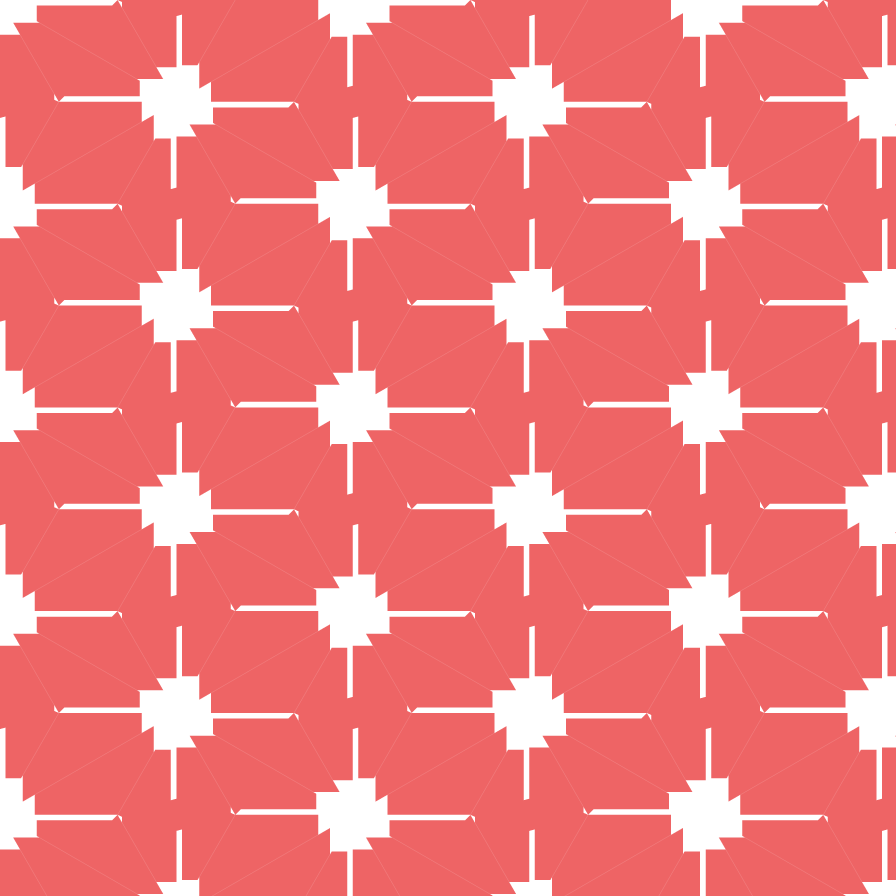
This pattern is drawn by a Shadertoy shader. Its source:

```glsl
// Hexagonal lattice of white pinwheel stars with thin spokes on coral red.
#define SPACING 0.22735        // vertical star distance, canvas units
#define STEP_SIZES vec3(0.180, 0.1117, 0.170) // reach of the three 30 degree sectors
#define SPOKE_WIDTH 0.0272     // lengths from here on are in star distances
#define SHORT_SPOKE 0.421
#define SPUR_WIDTH 0.022
#define SEAM_WIDTH 0.0032
#define SEAM_STRENGTH 0.15
#define CORAL vec3(0.933, 0.392, 0.396)
#define SAMPLES 4

const float SQRT3 = 1.7320508;

// Offset from the nearest star centre
vec2 nearestStar(vec2 p) {
    vec2 period = vec2(SQRT3, 1.0);
    vec2 a = mod(p + 0.5 * period, period) - 0.5 * period;
    vec2 b = mod(p, period) - 0.5 * period;
    return dot(a, a) < dot(b, b) ? a : b;
}

// Stepped star: each 30 degree sector is cut by its own straight edge
bool inStar(vec2 q) {
    if (q.y * SQRT3 < q.x) return q.x < STEP_SIZES.x;
    if (q.y < q.x * SQRT3) return q.y < STEP_SIZES.y;
    return q.y < STEP_SIZES.z;
}

// Spokes: long ones reach the hexagon corner, short ones end in a slant
bool inSpoke(vec2 q, bool isLong) {
    float reach = isLong ? 1.0 / SQRT3 - q.y : SHORT_SPOKE + 0.27 * q.y;
    return q.y < SPOKE_WIDTH && q.x < reach;
}

// Small white sliver beside a hexagon corner
bool inSpur(vec2 p) {
    vec2 d = vec2(0.5 / SQRT3, 0.5) - p;
    return d.x > 0.0 && d.x < SPUR_WIDTH && d.y > 0.45 * d.x && d.y < SQRT3 * d.x;
}

vec3 pattern(vec2 p) {
    p = nearestStar(p);

    // Fold by half and quarter turns into the first quadrant
    if (p.y < 0.0) p = -p;
    bool isLong = p.x > 0.0;
    vec2 q = isLong ? p : vec2(p.y, -p.x);

    if (inStar(q) || inSpoke(q, isLong) || (isLong && inSpur(p))) return vec3(1.0);

    // Faint seams along the sector borders
    float seam = 0.5 * min(abs(q.y * SQRT3 - q.x), abs(q.x * SQRT3 - q.y));
    return mix(CORAL, vec3(1.0), seam < 0.5 * SEAM_WIDTH ? SEAM_STRENGTH : 0.0);
}

void mainImage(out vec4 fragColor, in vec2 fragCoord) {
    // Average a grid of samples inside the pixel for smooth edges
    vec3 sum = vec3(0.0);
    for (int j = 0; j < SAMPLES; j++) {
        for (int i = 0; i < SAMPLES; i++) {
            vec2 jitter = (vec2(i, j) + 0.5) / float(SAMPLES) - 0.5;
            vec2 uv = (fragCoord + jitter) / iResolution.y;
            // The lattice starts at the top left corner
            sum += pattern(vec2(uv.x, 1.0 - uv.y) / SPACING);
        }
    }
    fragColor = vec4(sum / float(SAMPLES * SAMPLES), 1.0);
}
```
